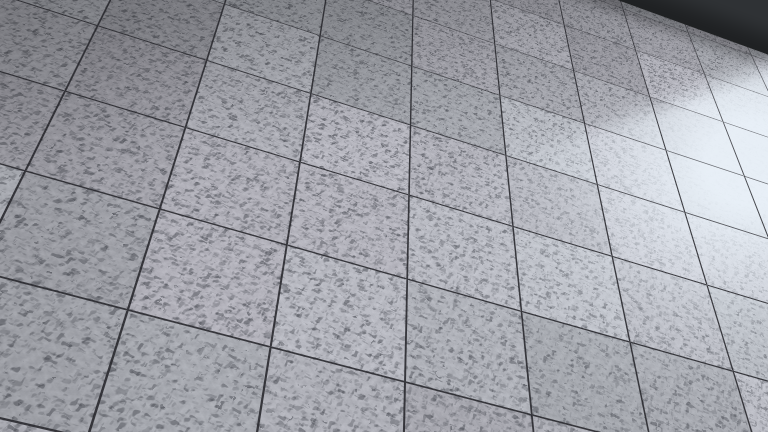
Reproduce this texture procedurally as a Shadertoy shader.

```glsl
// Floor-to-view projection: columns are tile step across, tile step down, anchor
const mat3 FLOOR_TO_VIEW = mat3(0.2690, 0.0852, 0.0239,
                               -0.0907, 0.1352, -0.0918,
                                0.9468, 0.4514, 1.0);
const float JOINT_HALF_WIDTH = 0.0075;
const float WALL_ROW = -5.2;
const vec2 COARSE_GRAIN = vec2(17.0, 27.0);
const vec2 FINE_GRAIN = vec2(30.0, 44.0);
const float GRAIN_ANGLE = 0.5;
const float TILE_VARIATION = 0.07;
const vec2 GLARE_CENTRE = vec2(1.75, 0.38);
const vec2 GLARE_FALLOFF = vec2(2.6, 3.2);
const vec3 STONE = vec3(0.685, 0.69, 0.72);
const vec3 FLECK = vec3(0.30, 0.31, 0.34);
const vec3 JOINT = vec3(0.15, 0.15, 0.17);
const vec3 GLARE = vec3(0.92, 0.95, 0.98);
const vec3 WALL = vec3(0.16, 0.17, 0.18);

vec2 hash2(vec2 p) {
    return fract(sin(vec2(dot(p, vec2(127.1, 311.7)),
                          dot(p, vec2(269.5, 183.3)))) * 43758.5);
}

mat2 rotation(float angle) {
    float c = cos(angle), s = sin(angle);
    return mat2(c, s, -s, c);
}

// Smooth mottling from layered sines, roughly -1 to 1
float mottle(vec2 p) {
    float sum = 0.0, weight = 0.5;
    for (int i = 0; i < 4; i++) {
        sum += weight * sin(p.x + 1.7 * sin(p.y)) * cos(p.y - 0.8 * sin(p.x));
        p = rotation(1.1) * p * 1.8 + 2.3;
        weight *= 0.6;
    }
    return sum;
}

// Cellular grains of random size and darkness
float flecks(vec2 p, float density, float blur) {
    vec2 cell = floor(p);
    float cover = 0.0;
    for (int y = -1; y <= 1; y++) {
        for (int x = -1; x <= 1; x++) {
            vec2 id = cell + vec2(x, y);
            vec2 traits = hash2(id + 41.3);
            float radius = mix(0.22, 0.55, traits.y);
            float d = length(p - id - hash2(id));
            float grain = 1.0 - smoothstep(radius - blur, radius + blur, d);
            float darkness = mix(0.45, 1.0, fract(traits.y * 7.3));
            cover = max(cover, grain * darkness * step(traits.x, density));
        }
    }
    return cover;
}

vec3 granite(vec2 uv, vec2 tile, float footprint) {
    // Each tile is cut from a different part of the slab
    vec2 seed = hash2(tile + 7.0);
    vec2 slab = rotation(GRAIN_ANGLE) * (uv - tile + floor(seed * 50.0));
    vec2 ripple = 0.012 * sin(slab.yx * 47.0) + 0.006 * sin(slab.yx * 113.0 + 2.0);
    float clump = mottle(slab * 14.0);

    float density = 0.36 + 0.12 * (seed.y - 0.5) + 0.22 * clump;
    float coarse = flecks((slab + ripple) * COARSE_GRAIN, density,
                          0.12 + 0.35 * footprint * COARSE_GRAIN.x);
    float fine = flecks((slab - ripple) * FINE_GRAIN + 19.0, density,
                        0.15 + 0.35 * footprint * FINE_GRAIN.x);

    vec3 stone = STONE * (1.0 + TILE_VARIATION * (seed.x - 0.5) * 2.0);
    stone += vec3(0.012, -0.004, 0.004) * (seed.y - 0.5);
    stone += 0.05 * mottle(slab * 34.0 + 5.0);
    return mix(stone, FLECK, clamp(0.55 * coarse + 0.3 * fine, 0.0, 0.75));
}

// Window reflection with a crisp slanted upper boundary
float glareAmount(vec2 view) {
    vec2 offset = (view - GLARE_CENTRE) * GLARE_FALLOFF;
    float boundary = view.y - 0.282 + 0.36 * (view.x - 1.366);
    float window = smoothstep(-0.025, 0.06, boundary);
    float core = exp(-dot(offset, offset));
    float haze = exp(-0.35 * dot(offset, offset));
    return clamp(window * (0.85 * core + 0.12 * haze) + 0.06 * haze, 0.0, 0.95);
}

void mainImage(out vec4 fragColor, in vec2 fragCoord) {
    vec2 view = fragCoord / iResolution.y;
    view.y = 1.0 - view.y;

    // Project onto the floor plane
    vec3 q = inverse(FLOOR_TO_VIEW) * vec3(view, 1.0);
    vec2 uv = q.xy / q.z;
    vec2 pixel = sqrt(dFdx(uv) * dFdx(uv) + dFdy(uv) * dFdy(uv));

    // Stone and joints
    vec3 color = granite(uv, floor(uv), max(pixel.x, pixel.y));
    vec2 edge = abs(uv - floor(uv + 0.5));
    vec2 joint = clamp((JOINT_HALF_WIDTH - edge) / pixel + 0.5, 0.0, 1.0);
    joint *= min(vec2(1.0), 2.0 * JOINT_HALF_WIDTH / pixel);
    float jointCover = max(joint.x, joint.y);

    // Room light: dim toward the far side, with a shadow under the wall
    float light = mix(0.74, 1.0, smoothstep(-0.05, 0.5, view.y + 0.12 * view.x));
    light *= mix(0.93, 1.0, smoothstep(0.0, 0.5, view.x));
    light *= mix(0.7, 1.0, smoothstep(0.0, 0.7, uv.y - WALL_ROW));
    color = mix(color * light, GLARE, glareAmount(view));
    color = mix(color, JOINT, 0.88 * jointCover);

    // Dark wall beyond the last row
    float wallCover = clamp((WALL_ROW - uv.y) / pixel.y + 0.5, 0.0, 1.0);
    vec3 wall = WALL * mix(0.75, 1.15, smoothstep(0.0, 1.2, WALL_ROW - uv.y));
    fragColor = vec4(mix(color, wall, wallCover), 1.0);
}
```
